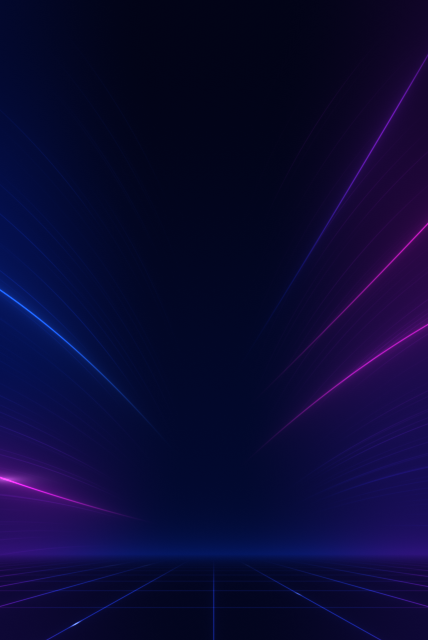
A WebGL 2 fragment shader for this background:

```glsl
#version 300 es
precision highp float;
uniform vec2 u_resolution;
out vec4 outColor;

float hash(vec2 p) {
  return fract(sin(dot(p, vec2(127.1, 311.7))) * 43758.55);
}

// Antialiased thin line at distance d, dimmed when thinner than a pixel
float line(float d, float width) {
  float w = max(width, 0.65 / u_resolution.y);
  return exp(-d * d / (w * w)) * width / w;
}

// Parabolic light trail: thin core, close halo and wide glow
vec3 trail(vec2 q, vec2 anchor, float slope, float bend, vec3 tint, float glow) {
  float t = q.x - anchor.x;
  float tangent = slope + 2.0 * bend * t;
  float d = abs(q.y - anchor.y - slope * t - bend * t * t) / sqrt(1.0 + tangent * tangent);
  return tint * (0.62 * line(d, 0.0012) + 0.15 * exp(-d / 0.006) + glow * exp(-d / 0.035));
}

// Faint broken rays fanning out of the vanishing point
float rays(vec2 v, float count, float seed) {
  float r = length(v);
  float fan = (atan(v.y, abs(v.x)) + 0.5 * r) * count;
  vec2 id = vec2(floor(fan) + seed, sign(v.x));
  float d = abs(fract(fan) - 0.3 - 0.4 * hash(id)) * r / count;
  float start = 0.12 + 0.4 * hash(id + 7.0);
  float span = smoothstep(start, start + 0.15, r) * (1.0 - smoothstep(start + 0.15, start + 0.4, r));
  return (line(d, 0.001) + 0.2 * exp(-d / 0.006)) * span * hash(id + 3.0);
}

vec3 backdrop(vec2 q) {
  float side = abs(q.x - 0.333);
  vec3 dark = mix(vec3(0.008, 0.035, 0.185), vec3(0.008, 0.014, 0.09), smoothstep(0.15, 0.95, q.y));
  vec3 left = mix(vec3(0.10, 0.045, 0.31), vec3(0.015, 0.06, 0.31), smoothstep(0.22, 0.45, q.y));
  vec3 right = mix(vec3(0.085, 0.05, 0.32), vec3(0.14, 0.025, 0.24), smoothstep(0.25, 0.68, q.y));
  float wedge = smoothstep(0.02 + 0.08 * q.y, 0.31 + 0.1 * q.y, side);
  wedge *= 1.0 - 0.55 * smoothstep(0.55, 1.0, q.y);
  // Soft haze from layered sines
  float haze = sin(q.x * 9.0 + q.y * 13.0) + 0.6 * sin(q.x * 23.0 - q.y * 17.0 + 1.3);
  wedge *= 1.0 + 0.03 * haze;
  return mix(dark, q.x < 0.333 ? left : right, wedge);
}

vec3 lightTrails(vec2 q) {
  float x = q.x;
  vec3 pink = vec3(0.9, 0.1, 0.72);
  vec3 violet = mix(vec3(0.08, 0.14, 0.75), vec3(0.55, 0.12, 0.85), smoothstep(0.44, 0.6, x));
  vec3 sum = vec3(0.0);
  // Left side
  sum += trail(q, vec2(0.0, 0.547), -0.689, -0.884, vec3(0.14, 0.45, 1.0), 0.09)
       * (1.0 - smoothstep(0.04, 0.28, x));
  sum += trail(q, vec2(0.0, 0.254), -0.35, 0.22, pink, 0.22)
       * (1.0 - smoothstep(0.0, 0.25, x));
  sum += vec3(0.4, 0.25, 0.35) * exp(-length((q - vec2(0.01, 0.251)) / vec2(0.025, 0.005)));
  // Right side
  sum += trail(q, vec2(0.521, 0.668), 1.66, 0.2, violet, 0.1)
       * smoothstep(0.36, 0.6, x) * (0.75 - 0.3 * smoothstep(0.61, 0.667, x));
  sum += trail(q, vec2(0.521, 0.499), 1.02, 0.15, pink, 0.06) * smoothstep(0.38, 0.68, x) * 0.9;
  sum += trail(q, vec2(0.521, 0.395), 0.76, -0.6, pink, 0.15)
       * smoothstep(0.37, 0.58, x) * 0.75;
  return sum;
}

// Perspective grid running to the horizon
vec3 groundFloor(vec2 q) {
  float depth = max(0.146 - q.y, 0.001);
  float side = abs(q.x - 0.333);
  float column = (q.x - 0.333) / depth / 1.78;
  float lane = floor(column + 0.5);
  float across = abs(column - lane) * 1.78 * depth / sqrt(1.0 + lane * lane * 3.2);
  float row = (1.0 / depth - 10.5) / 4.0;
  float along = abs(fract(row + 0.5) - 0.5) * 4.0 * depth * depth;
  float near = smoothstep(0.015, 0.08, depth);
  vec3 tint = mix(vec3(0.1, 0.2, 0.75), vec3(0.4, 0.08, 0.6), smoothstep(0.22, 0.34, side));
  vec3 color = mix(vec3(0.01, 0.02, 0.12), vec3(0.055, 0.03, 0.21), smoothstep(0.04, 0.36, side));
  color += tint * near * (0.5 * line(across, 0.001) + 0.18 * line(along, 0.0009));
  color += tint * near * 0.06 * exp(-across / 0.006);
  // Glints scattered on the lanes
  float slot = floor(q.y * 90.0);
  float spark = step(0.9, hash(vec2(lane, slot))) * step(0.5, abs(lane));
  spark *= exp(-pow((fract(q.y * 90.0) - 0.5) * 5.0, 2.0)) * 0.3;
  spark += exp(-pow(length(q - vec2(0.12, 0.022)) / 0.007, 2.0));
  return color + vec3(0.6, 0.75, 0.9) * spark * line(across, 0.0012) * near;
}

void main() {
  vec2 uv = gl_FragCoord.xy / u_resolution;
  vec2 q = vec2(uv.x * 0.6667, uv.y);
  vec2 v = q - vec2(0.333, 0.134);
  float side = abs(v.x);

  vec3 sky = backdrop(q) + lightTrails(q);
  vec3 rayTint = q.x < 0.333
    ? mix(vec3(0.4, 0.08, 0.6), vec3(0.06, 0.2, 0.75), smoothstep(0.25, 0.45, q.y))
    : mix(vec3(0.08, 0.12, 0.7), vec3(0.45, 0.06, 0.55), smoothstep(0.2, 0.4, q.y));
  float faint = rays(v, 17.0, 2.0) + 0.6 * rays(v, 41.0, 19.0);
  sky += rayTint * faint * 0.15 * smoothstep(0.03, 0.22, side);

  // Floor meets sky inside the horizon glow
  vec3 color = mix(groundFloor(q), sky, smoothstep(0.112, 0.142, q.y));
  vec3 glowTint = mix(vec3(0.01, 0.09, 0.33), vec3(0.16, 0.04, 0.28), smoothstep(0.12, 0.34, side));
  float reach = v.y > 0.0 ? 0.03 : 0.014;
  color += glowTint * 0.6 * exp(-abs(v.y) / reach);

  // Fine grain against banding
  color += (hash(gl_FragCoord.xy) - 0.5) / 255.0;
  outColor = vec4(clamp(color, 0.0, 1.0), 1.0);
}
```
